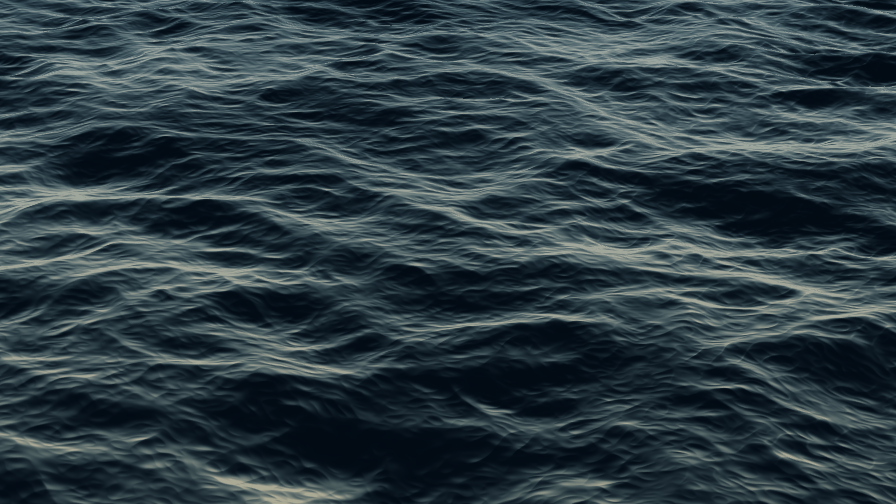
A Shadertoy shader for this texture:

```glsl
// Dark open sea at dusk, seen obliquely from above.
// A height field of sharp-crested noise waves is ray marched; each facet is
// lit by how steeply it is seen: grazing facets mirror the sky, facing ones are dark.

vec2 hashGradient(vec2 cell) {
    vec3 p = fract(cell.xyx * vec3(0.1031, 0.1030, 0.0973));
    p += dot(p, p.yzx + 33.33);
    return 2.0 * fract((p.xx + p.yz) * p.zy) - 1.0;
}

float gradientNoise(vec2 p) {
    vec2 i = floor(p), f = p - i;
    vec2 w = f * f * f * (f * (f * 6.0 - 15.0) + 10.0);
    float a = dot(hashGradient(i), f);
    float b = dot(hashGradient(i + vec2(1, 0)), f - vec2(1, 0));
    float c = dot(hashGradient(i + vec2(0, 1)), f - vec2(0, 1));
    float d = dot(hashGradient(i + vec2(1, 1)), f - vec2(1, 1));
    return mix(mix(a, b, w.x), mix(c, d, w.x), w.y);
}

// Waves with pointed crests and round troughs, from swell down to ripples
float seaHeight(vec2 p, int octaves) {
    float height = 0.0, amplitude = 0.52, frequency = 0.45, angle = 0.16;
    for (int i = 0; i < octaves; i++) {
        float co = cos(angle), si = sin(angle);
        vec2 q = mat2(co, -si, si, co) * p * vec2(0.65, 1.0) * frequency;
        float n = gradientNoise(q + 17.3 * float(i + 1) + 0.3 * height);
        float blur = frequency * p.y / 190.0;
        height -= amplitude * sqrt(n * n + 0.0012) / (1.0 + blur * blur);
        amplitude *= 0.465;
        frequency *= 1.95;
        angle = i % 2 == 0 ? -0.38 : 0.42;
    }
    return height;
}

// Distance along the ray to the water, by even steps and then bisection
float marchSea(vec3 eye, vec3 ray) {
    float near = eye.y / -ray.y;
    float stride = 0.8 / -ray.y / 32.0;
    float t = near;
    for (int i = 0; i < 32; i++) {
        vec3 p = eye + ray * t;
        if (p.y < seaHeight(p.xz, 4)) break;
        t += stride;
    }
    float lo = max(t - stride, near), hi = t;
    for (int i = 0; i < 5; i++) {
        float mid = 0.5 * (lo + hi);
        vec3 p = eye + ray * mid;
        if (p.y < seaHeight(p.xz, 4)) hi = mid; else lo = mid;
    }
    return hi;
}

vec3 seaColor(vec2 uv) {
    // Camera pitched down, horizon out of view
    float co = cos(0.42), si = sin(0.42);
    vec3 eye = vec3(0.0, 4.0, 0.0);
    vec3 ray = normalize(vec3(uv.x, uv.y * co - 2.6 * si, uv.y * si + 2.6 * co));
    float dist = marchSea(eye, ray);
    vec2 p = (eye + ray * dist).xz;

    // Surface normal with all ripples
    float e = 0.0015 * dist;
    float h = seaHeight(p, 6);
    vec3 normal = normalize(vec3(h - seaHeight(p + vec2(e, 0), 6), e,
                                 h - seaHeight(p + vec2(0, e), 6)));

    // Facing ratio, evened out over depth and varied by broad wind patches
    float facing = dot(normal, -ray) + 0.4 * (0.41 + ray.y);
    facing += 0.25 * gradientNoise(p * vec2(0.25, 0.4) + 5.7) - 0.12 * normal.x;
    float sheen = clamp((0.75 - facing) / 0.6, 0.0, 1.05);
    sheen *= sheen;

    // Deep water to sky glow: warmer near, cooler far, teal in between
    vec3 deep = vec3(0.01, 0.05, 0.09) * clamp(1.4 - 0.65 * facing, 0.6, 1.2);
    vec3 glow = mix(vec3(0.61, 0.61, 0.54), vec3(0.54, 0.59, 0.58), uv.y + 0.5);
    vec3 teal = vec3(0.0, 0.04, 0.055) * 4.0 * sheen * max(1.0 - sheen, 0.0);
    return mix(deep, glow, sheen) + teal;
}

void mainImage(out vec4 fragColor, in vec2 fragCoord) {
    // Two diagonal samples smooth the crest lines
    vec3 color = vec3(0.0);
    for (int i = 0; i < 2; i++) {
        vec2 jitter = vec2(0.25, 0.25) * (float(i) * 2.0 - 1.0);
        color += 0.5 * seaColor((fragCoord + jitter - 0.5 * iResolution.xy) / iResolution.y);
    }
    fragColor = vec4(color, 1.0);
}
```
